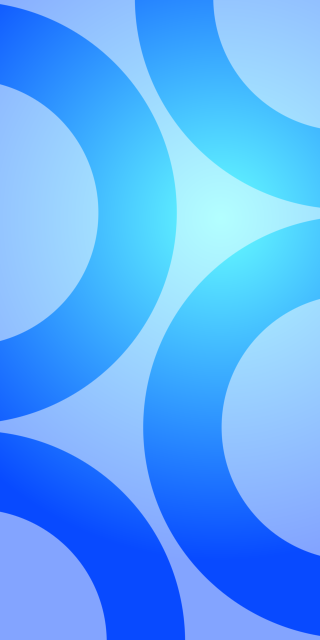
Give the GLSL for this background, as a Shadertoy shader.

```glsl
float ringDistance(vec2 p, vec2 center) {
    return abs(length(p - center) - 0.538) - 0.1225;
}

void mainImage(out vec4 fragColor, in vec2 fragCoord) {
    // Canvas width is one unit
    vec2 p = fragCoord / iResolution.x;
    float pixel = 1.0 / iResolution.x;

    // Rings alternate between the right and left sides, going down
    float dist = 10.0;
    for (int i = 0; i < 4; i++) {
        float row = float(i);
        vec2 center = vec2(1.082 + 0.013 * row - 1.203 * mod(row, 2.0),
                           2.0065 - 0.671 * row);
        dist = min(dist, ringDistance(p, center));
    }

    // Radial glow from cyan to deep blue
    float fade = clamp(length(p - vec2(0.69, 1.318)) / 1.07, 0.0, 1.0);
    vec3 ringColor = mix(vec3(0.40, 1.0, 1.0), vec3(0.03, 0.29, 1.0), fade);

    // The backdrop is a paler tint of the same glow
    vec3 backdrop = mix(ringColor, vec3(1.0), 0.5);
    float coverage = 1.0 - smoothstep(-0.7 * pixel, 0.7 * pixel, dist);

    fragColor = vec4(mix(backdrop, ringColor, coverage), 1.0);
}
```
